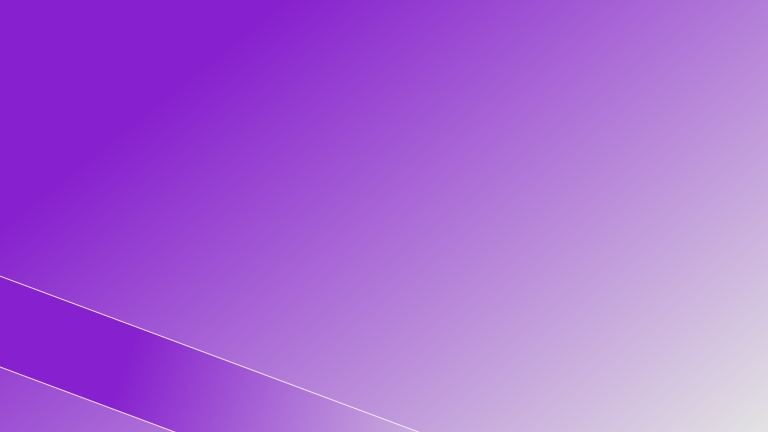
Reproduce this background procedurally as a WebGL 2 fragment shader.

```glsl
#version 300 es
precision highp float;
// A diagonal gradient from violet to pale grey, crossed at the lower left by
// a slanted band with its own gradient and a thin white line on either edge.
// Positions are in canvas heights; the band is measured in rotated axes.
uniform vec2 u_resolution;
out vec4 outColor;

// Violet up to t = 0, pale grey from t = 1
vec3 violetToGrey(float t) {
    return mix(vec3(0.53, 0.13, 0.81), vec3(0.89), clamp(t, 0.0, 1.0));
}

// Antialiased coverage of the region where the signed distance is negative
float coverage(float signedDist, float pixel) {
    return clamp(0.5 - signedDist / pixel, 0.0, 1.0);
}

void main() {
    float pixel = 1.0 / u_resolution.y;
    vec2 p = gl_FragCoord.xy * pixel;
    p.y = 1.0 - p.y; // measure downward from the top edge

    // Background gradient
    vec3 color = violetToGrey((dot(p, vec2(0.8, 1.0)) - 0.532) / 1.889);

    // Band axes: along its length and across it
    vec2 axis = normalize(vec2(1.0, 0.3725));
    float along = dot(p, axis);
    float across = dot(p, vec2(-axis.y, axis.x));

    // Band fill
    float edgeDist = abs(across - 0.6975) - 0.0985;
    vec3 bandColor = violetToGrey((along - 0.569) / 0.949);
    color = mix(color, bandColor, coverage(edgeDist, pixel));

    // Thin lines on both band edges
    float line = coverage(abs(edgeDist) - 0.00115, pixel);
    color = mix(color, vec3(0.98, 0.96, 1.0), 0.88 * line);

    outColor = vec4(color, 1.0);
}
```
